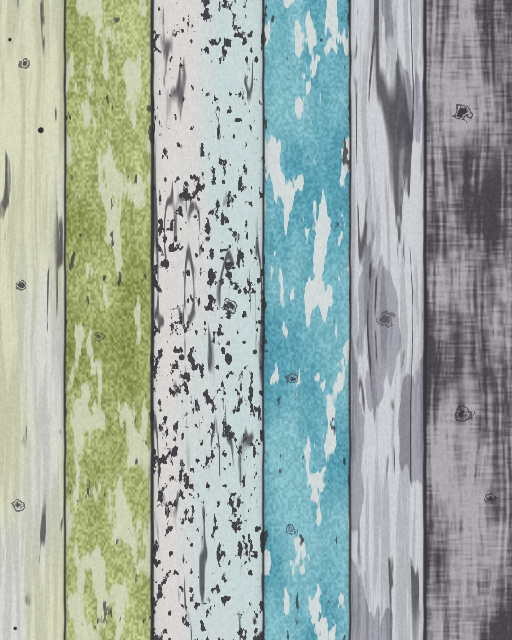
Give the GLSL for this texture, as a WebGL 1 fragment shader.

```glsl
precision highp float;
// Six upright weathered planks with worn paint: cream, green, white, teal, pale grey, dark grey.
uniform vec2 u_resolution;

const vec3 SOOT = vec3(0.21, 0.20, 0.22);
const vec3 CHALK = vec3(0.84, 0.84, 0.83);

float hash(vec2 p) {
  vec3 q = fract(vec3(p.xyx) * 0.1031);
  q += dot(q, q.yzx + 33.33);
  return fract((q.x + q.y) * q.z);
}

float noise(vec2 p) {
  vec2 i = floor(p), f = fract(p);
  f = f * f * (3.0 - 2.0 * f);
  return mix(mix(hash(i), hash(i + vec2(1, 0)), f.x),
             mix(hash(i + vec2(0, 1)), hash(i + vec2(1, 1)), f.x), f.y);
}

float fbm(vec2 p) {
  float sum = 0.0, amp = 0.533;
  for (int i = 0; i < 4; i++) {
    sum += amp * noise(p);
    p = p * 2.03 + 17.3;
    amp *= 0.5;
  }
  return sum;
}

// Ragged patches where the noise rises above a cut
float patches(vec2 p, vec2 scale, float cut, float soft) {
  return smoothstep(cut - soft, cut + soft, fbm(p * scale));
}

// Broken thin lines along the grain
float cracks(vec2 p, vec2 scale, float cut) {
  float line = 1.0 - smoothstep(0.03, 0.13, abs(noise(p * scale) - 0.5));
  return line * patches(p + 3.7, vec2(55.0, 9.0), cut, 0.05);
}

// Small round holes scattered over a grid
float holes(vec2 p, float cells, float share) {
  vec2 id = floor(p * cells);
  vec2 centre = 0.2 + 0.6 * vec2(hash(id + 5.1), hash(id + 9.7));
  float d = length(fract(p * cells) - centre) / cells;
  float r = 0.002 + 0.003 * hash(id + 2.3);
  return step(hash(id), share) * (1.0 - smoothstep(r - 0.001, r + 0.001, d));
}

// A row of knots: x is the sideways bend of the grain, y the darkness
vec2 knots(vec2 p, vec2 first, vec2 stride, float count, float r) {
  vec2 result = vec2(0.0);
  for (int i = 0; i < 3; i++) {
    if (float(i) >= count) break;
    vec2 d = p - first - stride * float(i);
    float a = length(d * vec2(0.9, 1.0)) / r + 1.2 * (fbm(p * 110.0) - 0.5);
    float rings = smoothstep(0.2, 0.9, sin(a * 9.0 + 2.0)) * (1.0 - smoothstep(0.8, 1.15, a));
    float core = 1.0 - smoothstep(0.2, 0.5, a);
    result.y = max(result.y, max(core, 0.75 * rings));
    vec2 e = d * vec2(1.0, 0.35) / r;
    result.x -= d.x * 0.55 * exp(-dot(e, e) / 5.0);
  }
  return result;
}

// Left edge of plank i
float edge(float i) {
  return i < 0.5 ? -0.05 : i < 1.5 ? 0.1015 : i < 2.5 ? 0.238 : i < 3.5 ? 0.4115
       : i < 4.5 ? 0.547 : i < 5.5 ? 0.664 : 0.85;
}

vec3 creamPlank(vec2 p) {
  vec2 k = knots(p, vec2(0.029, 0.21), vec2(0.005, 0.345), 3.0, 0.010);
  vec3 c = mix(CHALK, vec3(0.84, 0.85, 0.74), patches(p, vec2(13.0, 2.5), 0.5, 0.2));
  p.x += k.x;
  c -= 0.07 * patches(p, vec2(140.0, 6.0), 0.55, 0.12);
  float dark = max(0.7 * cracks(p, vec2(75.0, 8.0), 0.63), holes(p, 11.0, 0.2));
  return mix(c, SOOT, max(dark, 0.8 * k.y));
}

vec3 greenPlank(vec2 p, float grime) {
  float shade = exp(-pow((p.y - 0.49) / 0.17, 2.0));
  vec3 c = mix(vec3(0.71, 0.75, 0.52), vec3(0.55, 0.59, 0.34),
               clamp(0.6 * shade + 1.6 * (fbm(p * vec2(25.0, 9.0)) - 0.4), 0.0, 1.0));
  c += 0.22 * (noise(p * vec2(330.0, 240.0)) - 0.5);
  c = mix(c, vec3(0.83, 0.84, 0.75), 0.85 * patches(p, vec2(65.0, 17.0), 0.59 + 0.05 * shade, 0.05));
  float k = knots(p, vec2(0.154, 0.475), vec2(0.0), 1.0, 0.009).y;
  return mix(c, SOOT, max(0.7 * grime, 0.6 * k));
}

vec3 whitePlank(vec2 p, float grime) {
  vec2 k = knots(p, vec2(0.361, 0.521), vec2(0.0), 1.0, 0.014);
  float tint = smoothstep(0.27, 0.37, p.x + 0.15 * (fbm(p * vec2(20.0, 4.0)) - 0.5));
  vec3 c = mix(vec3(0.85, 0.84, 0.83), vec3(0.78, 0.84, 0.84), tint);
  p.x += k.x;
  float cluster = fbm(p * vec2(15.0, 6.0) + 4.0);
  float specks = patches(p, vec2(120.0, 75.0), 0.84 - 0.3 * cluster, 0.04);
  float lines = cracks(p, vec2(95.0, 11.0), 0.72 - 0.22 * cluster);
  float dark = max(max(specks, 0.8 * lines), max(holes(p, 12.0, 0.25), k.y));
  return mix(c, SOOT, 0.9 * max(dark, grime));
}

vec3 tealPlank(vec2 p, float grime) {
  vec3 c = mix(vec3(0.35, 0.62, 0.69), vec3(0.52, 0.74, 0.78), patches(p, vec2(22.0, 7.0), 0.52, 0.22));
  c += 0.13 * (noise(p * vec2(310.0, 250.0)) - 0.5);
  float wear = 0.60 + 0.07 * smoothstep(0.6, 0.3, p.y);
  c = mix(c, vec3(0.82, 0.85, 0.85), patches(p, vec2(58.0, 17.0), wear, 0.025));
  float k = knots(p, vec2(0.456, 0.172), vec2(0.0, 0.235), 2.0, 0.010).y;
  return mix(c, SOOT, max(0.75 * grime, 0.75 * k));
}

vec3 palePlank(vec2 p, float side) {
  vec2 k = knots(p, vec2(0.602, 0.501), vec2(0.010, 0.323), 2.0, 0.015);
  p.x += k.x;
  float bare = patches(p, vec2(38.0, 6.0), 0.59 - 0.17 * exp(-side / 0.015), 0.02);
  vec3 c = mix(vec3(0.80, 0.81, 0.83), vec3(0.64, 0.64, 0.68), bare);
  c -= 0.10 * patches(p, vec2(150.0, 6.0), 0.53, 0.1);
  float lines = cracks(p, vec2(85.0, 4.0), 0.54);
  return mix(c, SOOT, max(0.7 * lines, 0.55 * k.y));
}

vec3 darkPlank(vec2 p) {
  vec2 k = knots(p, vec2(0.723, 0.353), vec2(0.0, 0.471), 2.0, 0.016)
         + knots(p, vec2(0.768, 0.221), vec2(0.0), 1.0, 0.010);
  p.x += k.x;
  float grain = noise(p * vec2(190.0, 11.0)) + 0.5 * noise(p * vec2(330.0, 50.0));
  float saw = noise(p * vec2(45.0, 300.0));
  float tone = 0.5 * grain + 0.25 * saw + 1.5 * (fbm(p * vec2(14.0, 7.0)) - 0.5);
  vec3 c = mix(vec3(0.29, 0.28, 0.30), vec3(0.68, 0.67, 0.69), smoothstep(0.1, 0.95, tone));
  return mix(c, SOOT, 0.9 * min(k.y, 1.0));
}

void main() {
  vec2 p = gl_FragCoord.xy / u_resolution * vec2(0.8, 1.0);
  float pixel = 1.0 / u_resolution.y;
  float x = p.x + 0.0012 * (noise(vec2(p.y * 30.0, 1.0)) - 0.5);

  // Find the plank, its nearest side and the gaps
  float plank = 0.0, side = 1.0, gap = 0.0;
  for (int n = 1; n < 6; n++) {
    float i = float(n), d = abs(x - edge(i));
    float halfWidth = abs(mod(i, 3.0) - 2.0) < 0.5 ? 0.0025 : 0.0015;
    plank += step(edge(i), x);
    side = min(side, d);
    gap = max(gap, 1.0 - smoothstep(halfWidth - pixel, halfWidth + pixel, d));
  }
  float grime = patches(p + 8.0, vec2(80.0, 32.0), 0.80 - 0.22 * exp(-side / 0.007), 0.04);

  vec3 color = plank < 0.5 ? creamPlank(p) : plank < 1.5 ? greenPlank(p, grime)
             : plank < 2.5 ? whitePlank(p, grime) : plank < 3.5 ? tealPlank(p, grime)
             : plank < 4.5 ? palePlank(p, side) : darkPlank(p);

  // Fine tooth, soft shade beside the gaps, then the gaps
  color += 0.05 * (noise(p * vec2(420.0, 300.0)) - 0.5);
  color *= 1.0 - 0.18 * exp(-side / 0.004);
  gl_FragColor = vec4(mix(color, SOOT, 0.92 * gap), 1.0);
}
```
